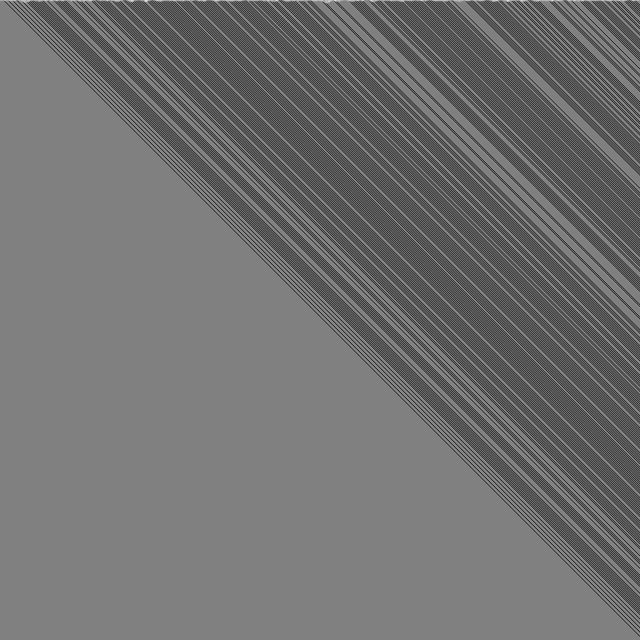
Give the GLSL for this pattern, as a Shadertoy shader.

```glsl
// Traffic-like cellular automaton seen from afar: a calm checkerboard at the lower
// left, and diagonal streams at the upper right. Streams lie 2 or 3 lanes apart
// (1024 lanes in all) and a sharp low-pass kernel blends them into lines of grey.

float hash(float n) {
    return fract(sin(n * 12.9898) * 43758.547);
}

// 1D gradient noise, about -0.5 to 0.5
float gradientNoise(float x) {
    float i = floor(x), f = x - i;
    float left = (hash(i) * 2.0 - 1.0) * f;
    float right = (hash(i + 1.0) * 2.0 - 1.0) * (f - 1.0);
    return mix(left, right, f * f * (3.0 - 2.0 * f));
}

bool inBand(float u, float centre, float halfWidth) {
    return abs(u - centre) < halfWidth;
}

// Lanes from one stream to the next, at u along the top edge
float streamGap(float u) {
    // Lead-in lines beside the calm field
    if (u < 0.04) return fract(u * 1024.0 / 7.0 + 0.01) < 0.5 ? 2.0 : 3.0;

    // Wide pale bands, split by dark lines
    if (inBand(u, 0.511, 0.027)) {
        return abs(fract((u - 0.501) * 50.0) - 0.5) < 0.36 ? 2.0 : 3.0;
    }
    bool pale = inBand(u, 0.570, 0.004) || inBand(u, 0.594, 0.003)
             || inBand(u, 0.720, 0.004) || inBand(u, 0.848, 0.007)
             || inBand(u, 0.897, 0.005) || inBand(u, 0.940, 0.003);
    if (pale) return 2.0;

    // Evenly ruled band
    if (inBand(u, 0.80, 0.03)) return fract(u * 110.0) < 0.45 ? 2.0 : 3.0;

    // Scattered short runs of closer streams make thin pale lines
    float crowding = 0.23 + 0.3 * gradientNoise(u * 30.0 + 7.0);
    return hash(floor(u * 256.0) + 31.0) < crowding ? 2.0 : 3.0;
}

// Grey of the streams around a lane: a kernel summed over a walk
float streamShade(float lane, float sharpness) {
    float shade = 0.0, stream = -8.0;
    for (int i = 0; i < 520; i++) {
        float x = (lane - stream) * sharpness;
        if (x < -6.0) break;
        if (x < 6.0) shade += 0.448 * sharpness * cos(0.6545 * x) * exp(-0.146 * x * x);
        stream += stream < 0.0 ? 2.0 : streamGap(stream / 1024.0);
    }
    return shade;
}

void mainImage(out vec4 fragColor, in vec2 fragCoord) {
    vec2 uv = fragCoord / iResolution.xy;
    float pixel = 1.0 / iResolution.y;
    float sharpness = clamp(iResolution.y / 512.0, 1.0, 2.0);
    float depth = 1.0 - uv.y;
    float lane = (uv.x - depth) * 1024.0;

    // Calm field: its cells show only where pixels can resolve them
    float shade = 0.5 + 0.5 * smoothstep(1.6, 2.0, sharpness) * cos(3.14159 * lane);

    // Streams
    if (lane > -2.0) shade = clamp(streamShade(lane, sharpness), 0.0, 1.0);

    // Faint jam that drifts the other way
    float jam = uv.x + depth;
    float jamMask = step(depth, 0.045) * smoothstep(0.012, 0.008, abs(jam - 0.475));
    shade += 0.05 * jamMask * sin(jam * 1200.0);

    // Unsettled froth along the top edge
    float froth = 0.0015 + 0.004 * gradientNoise(uv.x * 90.0);
    froth += 0.004 * max(0.0, 1.0 - abs(uv.x - 0.51) * 120.0);
    froth += 0.003 * max(0.0, 1.0 - abs(uv.x - 0.04) * 120.0);
    float frothMask = smoothstep(pixel, -pixel, depth - froth);
    shade = mix(shade, 0.75 + 0.4 * gradientNoise(uv.x * 230.0), frothMask);

    fragColor = vec4(vec3(shade), 1.0);
}
```
